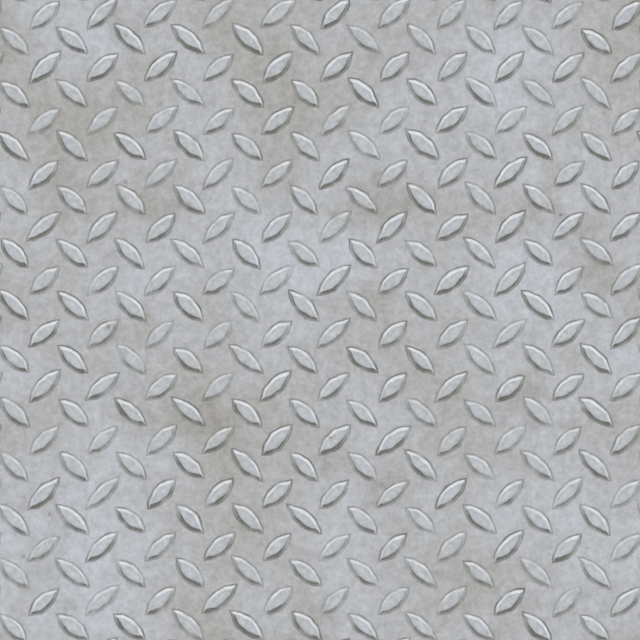
This texture is drawn by a Shadertoy shader. Its source:

```glsl
#define REPEATS vec2(11.0, 12.0)
#define LUG_SIZE vec2(0.0285, 0.0102)
#define LUG_ANGLE 0.75
#define BEVEL 0.0025
#define LIGHT vec2(0.10, 0.995)
#define WARM_STEEL vec3(0.660, 0.655, 0.642)
#define COOL_STEEL vec3(0.745, 0.757, 0.782)
#define LUG_TOP vec3(0.715, 0.732, 0.748)
#define GLINT vec3(0.860, 0.872, 0.890)
#define SHADOW vec3(0.430, 0.435, 0.415)
#define GRIME vec3(0.545, 0.525, 0.485)

vec2 hash2(vec2 p) {
    vec3 q = fract(p.xyx * vec3(0.1031, 0.1030, 0.0973));
    q += dot(q, q.yzx + 33.33);
    return fract((q.xx + q.yz) * q.zy);
}

vec2 gradientAt(vec2 cell, float period) {
    float angle = 6.2832 * hash2(mod(cell, period) + period).x;
    return vec2(cos(angle), sin(angle));
}

// Gradient noise that wraps at the canvas edges, about -0.7 to 0.7
float noise(vec2 uv, float period) {
    vec2 p = uv * period, i = floor(p), f = p - i;
    vec2 u = f * f * f * (f * (f * 6.0 - 15.0) + 10.0);
    vec2 e = vec2(1.0, 0.0);
    float a = dot(gradientAt(i, period), f);
    float b = dot(gradientAt(i + e.xy, period), f - e.xy);
    float c = dot(gradientAt(i + e.yx, period), f - e.yx);
    float d = dot(gradientAt(i + e.xx, period), f - e.xx);
    return mix(mix(a, b, u.x), mix(c, d, u.x), u.y);
}

float fbm(vec2 uv, float period) {
    float sum = 0.0, amplitude = 1.0;
    for (int i = 0; i < 5; i++) {
        sum += amplitude * noise(uv, period);
        period *= 2.0;
        amplitude *= 0.6;
    }
    return sum;
}

// Pointed lens: the overlap of two circles, long axis along x
float lens(vec2 p, vec2 size) {
    float radius = dot(size, size) / (2.0 * size.y);
    return length(vec2(p.x, abs(p.y) + radius - size.y)) - radius;
}

float lugHeight(vec2 p, vec2 size, float bevel) {
    return 1.0 - smoothstep(-bevel, bevel, lens(p, size) + 0.0008);
}

void mainImage(out vec4 fragColor, in vec2 fragCoord) {
    vec2 uv = fragCoord / iResolution.xy;
    float bevel = max(BEVEL, 1.0 / iResolution.y);

    // Steel sheet: cool and warm patches under scattered dirt
    float patches = fbm(uv, 4.0);
    float grain = noise(uv, 64.0) + noise(uv, 110.0) + noise(uv, 190.0);
    vec3 color = mix(WARM_STEEL, COOL_STEEL, clamp(0.62 + 0.75 * patches, 0.0, 1.0));
    float dirt = smoothstep(0.05, 0.80, fbm(uv + 0.37, 6.0));
    color = mix(color, GRIME, 0.32 * dirt);

    // Slight wander of the rows and columns
    vec2 wander = 0.004 * vec2(noise(uv, 3.0), noise(uv + 0.5, 3.0));

    // Two interleaved grids of lugs leaning opposite ways
    for (int k = 0; k < 2; k++) {
        float lean = k == 0 ? 1.0 : -1.0;
        vec2 grid = (uv + wander) * REPEATS - lean * vec2(0.26, 0.24);
        vec2 id = mod(floor(grid), REPEATS) + 40.0 * float(k);
        vec2 place = hash2(id + 7.0), wear = hash2(id + 91.0);
        vec2 p = (fract(grid) - 0.5) / REPEATS - 0.0025 * (place - 0.5);

        float angle = lean * LUG_ANGLE + 0.14 * (wear.y - 0.5);
        float c = cos(angle), s = sin(angle);
        mat2 turn = mat2(c, -s, s, c);
        vec2 q = turn * p;
        q += 0.0020 * vec2(noise(uv + 0.3, 50.0), noise(uv, 70.0));
        vec2 size = LUG_SIZE * (1.0 + 0.16 * (place.yx - 0.5));
        float d = lens(q, size);

        // Dirt gathers around the foot of the lug
        float halo = exp(-max(d, 0.0) / 0.006);
        color = mix(color, GRIME, halo * (0.08 + 0.35 * dirt) * wear.y);

        // Domed top with a pale crest and brushed streaks
        float top = lugHeight(q, size, bevel);
        float crest = smoothstep(0.0, -size.y, d);
        float streak = noise(uv + 0.6, 130.0);
        color = mix(color, LUG_TOP + 0.06 * (crest - 0.4) + 0.05 * streak, 0.8 * top);

        // Lit and shaded flanks from the slope towards the light
        vec2 shift = turn * LIGHT * 0.0020;
        float slope = lugHeight(q - shift, size, bevel) - lugHeight(q + shift, size, bevel);
        float contrast = mix(0.65, 1.40, wear.x) * (1.0 + 1.1 * noise(uv, 45.0));
        color = mix(color, GLINT, clamp(slope * contrast * 1.15, 0.0, 1.0));
        color = mix(color, SHADOW, clamp(-slope * contrast * 1.05, 0.0, 0.95));

        // Dark seam where the lug meets the sheet
        float seam = exp(-pow((d - 0.0026) / 0.0016, 2.0));
        color = mix(color, SHADOW, clamp(0.42 * seam * contrast, 0.0, 0.8));
    }

    // Grain and sparse dark specks
    color += 0.036 * grain;
    float specks = smoothstep(0.45, 0.62, noise(uv + 0.21, 75.0));
    color = mix(color, GRIME * 0.9, 0.5 * specks * (0.3 + dirt));

    fragColor = vec4(clamp(color, 0.0, 1.0), 1.0);
}
```
